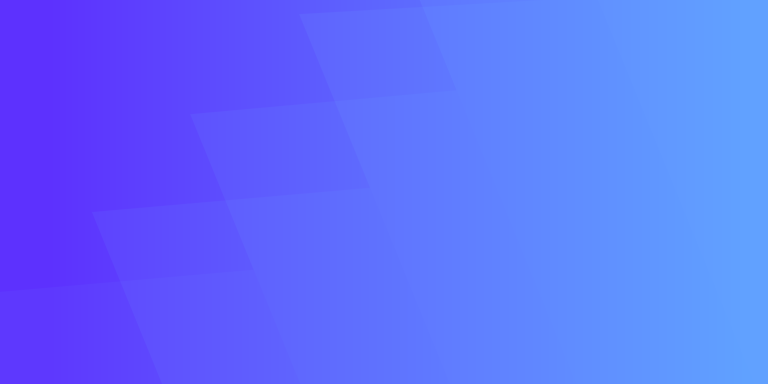
This background is drawn by a WebGL 1 fragment shader. Its source:

```glsl
precision highp float;
// A violet to sky-blue gradient crossed by large translucent slanted cards.
// Each card is a parallelogram mask in skewed coordinates; overlapping cards
// blend toward one pale blue, so they fade out where the gradient is light.

uniform vec2 u_resolution;

const float LEAN = 0.408; // rightward shift of the card sides per unit down

// Coverage of a card: side positions along the top of the canvas, then the
// height of its upper edge at x = 0 and how much that edge rises to the right.
float card(vec2 p, float left, float right, float top, float rise) {
  float soft = 0.75 / u_resolution.y;
  float across = p.x - LEAN * p.y;
  float below = p.y - top + rise * p.x;
  return smoothstep(-soft, soft, across - left)
       * smoothstep(-soft, soft, right - across)
       * smoothstep(-soft, soft, below);
}

vec3 tint(vec3 base, float amount) {
  return mix(base, vec3(0.405, 0.640, 1.0), amount);
}

void main() {
  // Units of canvas height, with y measured downward from the top.
  vec2 p = gl_FragCoord.xy / u_resolution.y;
  p.y = 1.0 - p.y;

  // Horizontal gradient with a flat margin at both ends.
  float span = u_resolution.x / u_resolution.y;
  float blend = clamp((p.x / span - 0.065) / 0.91, 0.0, 1.0);
  vec3 color = mix(vec3(0.365, 0.192, 0.995), vec3(0.368, 0.630, 1.0), blend);

  // Cards climbing from the lower left to the upper right.
  color = tint(color, 0.06 * card(p, -1.0, 0.374, 0.760, 0.087));
  color = tint(color, 0.10 * card(p, 0.014, 0.764, 0.573, 0.087));
  color = tint(color, 0.11 * card(p, 0.374, 1.093, 0.342, 0.090));
  color = tint(color, 0.13 * card(p, 0.764, 1.557, 0.082, 0.058));

  // The last two cards begin above the canvas and run off its right side.
  color = tint(color, 0.14 * card(p, 1.093, 9.0, -0.1, 0.087));
  color = tint(color, 0.20 * card(p, 1.557, 9.0, -0.1, 0.087));

  gl_FragColor = vec4(color, 1.0);
}
```
